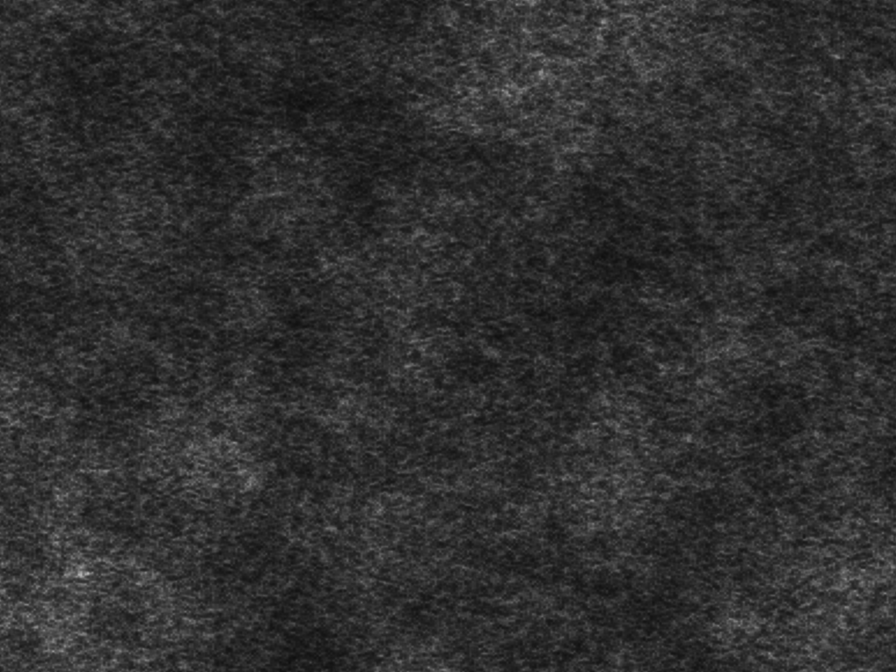
This texture is drawn by a WebGL 2 fragment shader. Its source:

```glsl
#version 300 es
precision highp float;

#define BASE_GREY 0.197
#define CLOUD_SCALE 3.2
#define CLOUD_CONTRAST 1.25
#define MOTTLE_SCALE 13.0
#define MOTTLE_CONTRAST 0.85
#define FIBRE_DENSITY vec2(95.0, 210.0)
#define FIBRE_CONTRAST 0.62
#define GRAIN_DENSITY 290.0
#define GRAIN_CONTRAST 0.62
#define WEAVE_CONTRAST 0.16

uniform vec2 u_resolution;
out vec4 fragColor;

float hash(vec2 p) {
    return fract(sin(dot(p, vec2(12.9898, 78.233))) * 43758.5453);
}

// Smooth value noise, centred on zero
float noise(vec2 p) {
    vec2 cell = floor(p);
    vec2 f = fract(p);
    f = f * f * (3.0 - 2.0 * f);
    float low = mix(hash(cell), hash(cell + vec2(1.0, 0.0)), f.x);
    float high = mix(hash(cell + vec2(0.0, 1.0)), hash(cell + vec2(1.0, 1.0)), f.x);
    return mix(low, high, f.y) - 0.5;
}

// Layered noise, each octave turned to hide the lattice
float fbm(vec2 p) {
    const mat2 turn = mat2(0.8, 0.6, -0.6, 0.8);
    float sum = 0.0;
    float total = 0.0;
    float amplitude = 1.0;
    for (int i = 0; i < 5; i++) {
        sum += amplitude * noise(p);
        total += amplitude;
        amplitude *= 0.62;
        p = turn * p * 2.03 + vec2(17.3, 9.1);
    }
    return sum / total;
}

vec2 rotate(vec2 p, float angle) {
    float c = cos(angle);
    float s = sin(angle);
    return vec2(c * p.x - s * p.y, s * p.x + c * p.y);
}

void main() {
    vec2 p = gl_FragCoord.xy / u_resolution.y;

    // Broad worn patches with ragged borders
    vec2 warp = vec2(fbm(p * 7.0 + 31.0), fbm(p * 7.0 + 57.0));
    vec2 patchPos = p * vec2(0.85, 1.15) + 0.12 * warp;
    float clouds = fbm(patchPos * CLOUD_SCALE + 4.7);
    float mottle = fbm((p + 0.05 * warp) * MOTTLE_SCALE + 73.0);

    // Faint horizontal and vertical threads
    float weave = noise(p * vec2(9.0, 130.0) + 21.0)
                + noise(p * vec2(130.0, 9.0) + 45.0);

    // Short fibres, mostly level, crossing at small angles
    vec2 bent = p + 0.012 * warp;
    float fibres = noise(rotate(bent, 0.3) * FIBRE_DENSITY)
                 + noise(rotate(bent, -0.25) * FIBRE_DENSITY + 83.0);

    // Fine grain
    float grain = noise(p * GRAIN_DENSITY + 11.0);

    float tone = CLOUD_CONTRAST * clouds
               + MOTTLE_CONTRAST * mottle
               + WEAVE_CONTRAST * weave
               + FIBRE_CONTRAST * fibres
               + GRAIN_CONTRAST * grain;
    fragColor = vec4(vec3(BASE_GREY * exp(tone)), 1.0);
}
```
